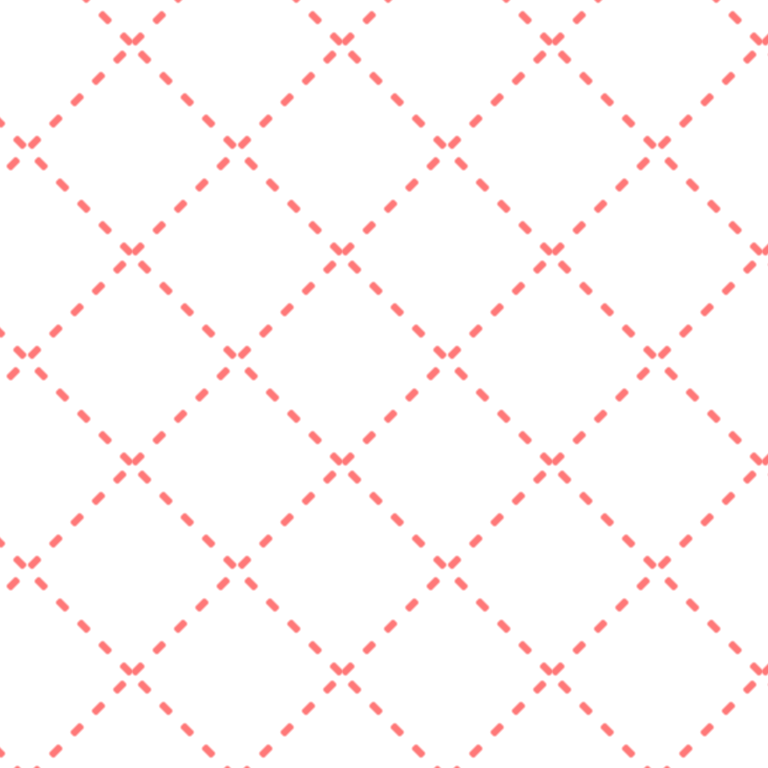
This pattern is drawn by a Shadertoy shader. Its source:

```glsl
// Diamond lattice of coral dashed stitches on white, about 3.66 tiles across.
// Two mirrored families of diagonals are folded into one line each; every line
// carries ten rounded dashes per tile, with a shorter gap at the tile seam.

float roundedBox(vec2 p, vec2 halfSize, float radius) {
    vec2 d = abs(p) - halfSize + radius;
    return length(max(d, 0.0)) + min(max(d.x, d.y), 0.0) - radius;
}

// Distance to the dashes on one family of diagonals; p is relative to a crossing
float dashedDiagonal(vec2 p, float side) {
    // Offset from the nearest diagonal, and height of the projection onto it
    float offset = side * p.x - p.y;
    offset -= round(offset);
    float height = fract(p.y + 0.5 * offset - 0.0143);

    // Nearest of the ten dashes, without crossing the seam
    float firstDash = 0.0448, spacing = 0.1015;
    float index = clamp(round((height - firstDash) / spacing), 0.0, 9.0);
    float along = (height - firstDash - index * spacing) * sqrt(2.0);

    return roundedBox(vec2(along, offset * sqrt(0.5)), vec2(0.0333, 0.0167), 0.012);
}

void mainImage(out vec4 fragColor, in vec2 fragCoord) {
    // Tile units, with y pointing down from the top edge
    float tiles = 768.0 / 210.0;
    vec2 uv = fragCoord / iResolution.y;
    vec2 p = vec2(uv.x, 1.0 - uv.y) * tiles - vec2(0.6295, 0.2129);

    float dist = min(dashedDiagonal(p, 1.0), dashedDiagonal(p, -1.0));

    // Soft printed edge, never sharper than one pixel
    float softness = max(0.0076, 0.75 * tiles / iResolution.y);
    float ink = 1.0 - smoothstep(-softness, softness, dist);

    vec3 coral = vec3(1.0, 0.47, 0.47);
    fragColor = vec4(mix(vec3(1.0), coral, ink), 1.0);
}
```
